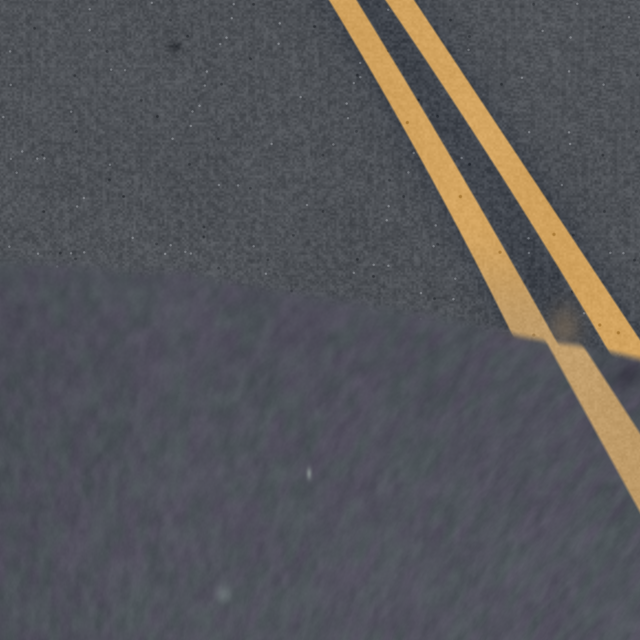
Give the GLSL for this texture, as a WebGL 2 fragment shader.

```glsl
#version 300 es
precision highp float;
// Worn asphalt with a double yellow line running to the lower right.
// A curved seam splits fine-grained road above from smeared road below;
// stripes are bands between curved edges, the surface is value noise.
uniform vec2 u_resolution;
out vec4 fragColor;

const vec3 UPPER_ROAD = vec3(0.310, 0.323, 0.343);
const vec3 LOWER_ROAD = vec3(0.306, 0.315, 0.352);
const vec3 PAINT = vec3(0.83, 0.645, 0.375);
const vec3 WORN_PAINT = vec3(0.755, 0.615, 0.415);
const vec3 HAZE = vec3(0.47, 0.41, 0.34);
const vec3 PEBBLE = vec3(0.55, 0.59, 0.58);
const float FINE_SCALE = 290.0;
const float COARSE_SCALE = 85.0;
const float FINE_GRAIN = 0.13;
const float COARSE_GRAIN = 0.075;
const float EDGE = 0.0026;

// Stripe edges: x = a + b * depth + c * depth^2
const vec3 LEFT_INNER = vec3(0.514, 0.605, -0.11);
const vec3 LEFT_OUTER = vec3(0.557, 0.615, -0.055);
const vec3 RIGHT_INNER = vec3(0.602, 0.685, -0.09);
const vec3 RIGHT_OUTER = vec3(0.647, 0.665, 0.0);
const vec3 LOWER_INNER = vec3(0.560, 0.550, 0.0);
const vec3 LOWER_OUTER = vec3(0.560, 0.650, 0.0);

float hash(vec2 p) {
  return fract(sin(dot(p, vec2(127.1, 311.7))) * 43758.5453);
}

float noise(vec2 p) {
  vec2 i = floor(p), f = fract(p);
  f = f * f * (3.0 - 2.0 * f);
  return mix(mix(hash(i), hash(i + vec2(1, 0)), f.x),
             mix(hash(i + vec2(0, 1)), hash(i + vec2(1, 1)), f.x), f.y);
}

float fbm(vec2 p) {
  float sum = 0.0, gain = 0.5;
  for (int i = 0; i < 4; i++) {
    sum += gain * noise(p);
    p = p * 2.03 + 17.3;
    gain *= 0.5;
  }
  return sum / 0.9375;
}

float edgeAt(vec3 curve, float depth) {
  return curve.x + depth * (curve.y + depth * curve.z);
}

float band(float x, float depth, vec3 inner, vec3 outer, float soft) {
  return smoothstep(-soft, soft, x - edgeAt(inner, depth))
       * smoothstep(-soft, soft, edgeAt(outer, depth) - x);
}

float blob(vec2 p, vec2 center, vec2 size) {
  vec2 d = (p - center) / size;
  return exp(-dot(d, d));
}

// Sparse round stones or pits, one candidate per cell
float specks(vec2 p, float scale, float rarity) {
  vec2 cell = floor(p * scale);
  vec2 center = 0.3 + 0.4 * vec2(hash(cell + 3.1), hash(cell + 8.7));
  float dist = length(fract(p * scale) - center);
  return step(rarity, hash(cell)) * smoothstep(0.28, 0.06, dist);
}

void main() {
  vec2 p = gl_FragCoord.xy / u_resolution;
  float depth = 1.0 - p.y;
  float seam = 0.41 + 0.155 * pow(p.x, 1.6) + 0.012 * (noise(p * 14.0) - 0.5);
  float below = smoothstep(-0.014, 0.014, depth - seam);
  float paintBelow = smoothstep(-0.009, 0.009, depth - seam);

  // Fine grain above, slanted smears below
  float fine = 0.6 * noise(p * FINE_SCALE) + 0.4 * noise(p * FINE_SCALE * 0.53 + 9.0) - 0.5;
  vec2 smear = vec2(p.x - p.y * 0.55 * p.x, p.y * 0.5) * COARSE_SCALE;
  float coarse = fbm(smear) - 0.5;
  float tint = noise(smear * 0.7 + 41.0) - 0.5;
  float mottle = fbm(p * 7.0) - 0.5;

  vec3 upper = UPPER_ROAD + fine * FINE_GRAIN + 0.03 * mottle;
  upper += 0.18 * specks(p, 95.0, 0.975) - 0.10 * specks(p + 5.3, 80.0, 0.975);
  upper -= 0.09 * blob(p, vec2(0.273, 0.926), vec2(0.014, 0.010)) * (0.5 + noise(p * 110.0));
  vec3 lower = LOWER_ROAD + coarse * COARSE_GRAIN + 0.02 * mottle + 0.2 * fine * COARSE_GRAIN;
  lower += tint * vec3(0.022, -0.020, 0.020);
  lower += 0.012 * smoothstep(0.6, 1.0, depth) - 0.012 * smoothstep(0.35, 0.0, p.x);

  // Darker asphalt hugging the painted edges
  float nearLeft = exp(-abs(p.x - edgeAt(LEFT_INNER, depth)) / 0.025);
  float nearRight = exp(-abs(p.x - edgeAt(RIGHT_OUTER, depth)) / 0.025);
  float between = band(p.x, depth, LEFT_OUTER, RIGHT_INNER, 0.01);
  upper -= vec3(0.06, 0.055, 0.045) * max(between, max(nearLeft, nearRight));
  vec3 color = mix(upper, lower, below);

  // Paint: two stripes above the seam, one shifted stripe below it
  float leftStripe = band(p.x, depth, LEFT_INNER, LEFT_OUTER, EDGE);
  float rightStripe = band(p.x, depth, RIGHT_INNER, RIGHT_OUTER, EDGE);
  float lowStripe = band(p.x, depth, LOWER_INNER, LOWER_OUTER, EDGE * 1.4);
  float paint = mix(max(leftStripe, rightStripe), lowStripe, paintBelow);
  float fade = smoothstep(0.34, 0.53, depth) * (1.0 - rightStripe * (1.0 - paintBelow));
  vec3 paintColor = mix(PAINT, WORN_PAINT, fade) + 0.07 * fine + 0.05 * mottle;
  paintColor -= 0.16 * specks(p + 2.7, 70.0, 0.96) * (1.0 - below);

  // Blurred haze and shade where the seam cuts the stripes
  color = mix(color, HAZE, 0.65 * blob(p, vec2(0.882, 0.488), vec2(0.026, 0.035)));
  color = mix(color, HAZE, 0.40 * blob(p, vec2(0.825, 0.478), vec2(0.030, 0.010)));
  color -= 0.06 * blob(p, vec2(0.975, 0.415), vec2(0.035, 0.022));
  color = mix(color, paintColor, paint);

  // Two pale marks on the lower road
  color = mix(color, PEBBLE, 0.8 * blob(p, vec2(0.483, 0.260), vec2(0.004, 0.009)));
  color += 0.10 * blob(p, vec2(0.348, 0.072), vec2(0.012, 0.013));
  fragColor = vec4(clamp(color, 0.0, 1.0), 1.0);
}
```
